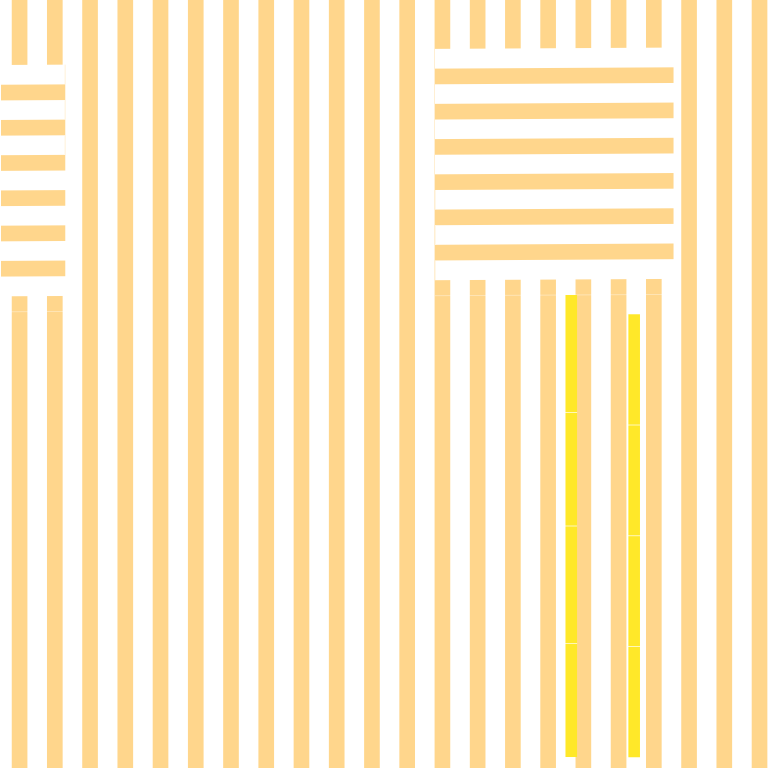
Give the GLSL for this pattern, as a Shadertoy shader.

```glsl
#define PITCH 0.04588
#define STRIPE_HALF 0.0102
#define FIRST_STRIPE 0.0255
#define PATCH_HALF 0.1506
#define BAR_COUNT 6.0
#define TILT 0.0055
#define HAIRLINE 0.0011
#define SEAM_DROP 0.0202
#define ROD_WIDTH 0.0151
#define SAND vec3(1.0, 0.84, 0.55)
#define YELLOW vec3(1.0, 0.91, 0.16)
#define PAPER vec3(1.0)

// Share of one pixel that lies between lo and hi
float span(float x, float lo, float hi) {
    float pixel = 1.0 / iResolution.y;
    return clamp((min(x + 0.5 * pixel, hi) - max(x - 0.5 * pixel, lo)) / pixel, 0.0, 1.0);
}

float line(float x, float halfWidth) {
    return span(x, -halfWidth, halfWidth);
}

// Signed distance to the nearest centre of a repeated line
float nearest(float x) {
    return (fract(x / PITCH + 0.5) - 0.5) * PITCH;
}

// Slightly tilted window that turns the stripes sideways
void addPatch(inout float ink, vec2 p, vec2 xRange, float centerY, float edgeX, float edgeSide) {
    float v = p.y - centerY - TILT * (p.x - 0.5 * (xRange.x + xRange.y));
    float across = span(p.x, xRange.x, xRange.y);

    // Pale seam below the window
    ink *= 1.0 - 0.4 * across * line(v + PATCH_HALF + SEAM_DROP, 0.5 * HAIRLINE);

    // Cleared window, open to the canvas border on the left
    float clearLeft = xRange.x < HAIRLINE * 2.0 ? -1.0 : xRange.x;
    ink *= 1.0 - span(p.x, clearLeft, xRange.y) * line(v, PATCH_HALF);

    // Horizontal bars
    float bars = line(nearest(v - 0.5 * PITCH), STRIPE_HALF);
    ink = max(ink, across * bars * line(v, 0.5 * BAR_COUNT * PITCH));

    // Faint remnant along one side
    float remnant = line(p.x - edgeX, 0.5 * HAIRLINE) * span(v * edgeSide, 0.03, PATCH_HALF);
    ink = max(ink, 0.4 * remnant);
}

// Upright rod of four segments, odd joints shifted by stagger
vec3 addRod(vec3 color, vec2 p, float left, float top, float segment, float stagger) {
    float depth = top - p.y;
    float rod = span(p.x, left, left + ROD_WIDTH) * span(depth, 0.0, 4.0 * segment);
    float joints = 0.0;
    for (int i = 1; i < 4; i++) {
        float joint = float(i) * segment + stagger * float(i & 1);
        joints = max(joints, line(depth - joint, 0.5 * HAIRLINE));
    }
    return mix(color, mix(YELLOW, PAPER, 0.8 * joints), rod);
}

void mainImage(out vec4 fragColor, in vec2 fragCoord) {
    vec2 p = fragCoord / iResolution.xy;

    // Vertical stripes with two turned windows
    float ink = line(nearest(p.x - FIRST_STRIPE), STRIPE_HALF);
    addPatch(ink, p, vec2(0.0013, 0.0850), 0.7650, 0.0848, 1.0);
    addPatch(ink, p, vec2(0.5663, 0.8770), 0.7866, 0.5665, -1.0);
    vec3 color = mix(PAPER, SAND, ink);

    // Yellow rods
    color = addRod(color, p, 0.7363, 0.6159, 0.1504, 0.0027);
    color = addRod(color, p, 0.8182, 0.5908, 0.1442, 0.0);

    fragColor = vec4(color, 1.0);
}
```
